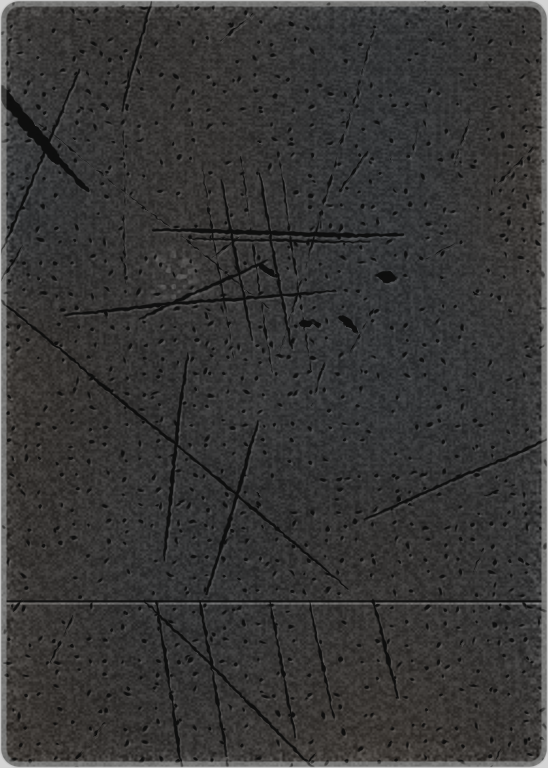
Reproduce this texture procedurally as a Shadertoy shader.

```glsl
// Worn charcoal plate with a pale bevelled rim, a seam, pits and scratches.
// Marks are tapered noisy segments and hashed cell pits; a second, shifted
// sample of the same marks gives them a faint lit edge.

#define BASE vec3(0.212, 0.207, 0.203)
#define INK vec3(0.045, 0.046, 0.045)
#define RIM vec3(0.47, 0.47, 0.465)
#define PALE vec3(0.83)
#define SOFT 0.0012
#define GRAIN 0.15
#define PIT_CELLS 46.0
#define PIT_SHARE 0.62
#define SEAM_Y 0.217
#define CORNER 0.025
#define RIM_WIDTH 0.0085
#define RELIEF vec2(-0.0022, 0.0026)

float hash(vec2 p) {
    return fract(sin(dot(p, vec2(127.1, 311.7))) * 43758.5453);
}

float noise(vec2 p) {
    vec2 i = floor(p), f = fract(p);
    f = f * f * (3.0 - 2.0 * f);
    return mix(mix(hash(i), hash(i + vec2(1, 0)), f.x),
               mix(hash(i + vec2(0, 1)), hash(i + vec2(1, 1)), f.x), f.y);
}

// Tapered stroke; fray above 1 breaks it into dashes
float scratch(vec2 p, vec2 a, vec2 b, float width, float fray) {
    vec2 ab = b - a;
    float t = clamp(dot(p - a, ab) / dot(ab, ab), 0.0, 1.0);
    float taper = 0.45 + 0.55 * sqrt(4.0 * t * (1.0 - t));
    float d = length(p - a - ab * t) - width * taper * (1.0 - fray);
    return 1.0 - smoothstep(-SOFT, SOFT, d);
}

// One jittered, turned ellipse in each chosen cell
float pits(vec2 p, float cells, float share) {
    vec2 q = p * cells, id = floor(q);
    vec2 jitter = vec2(hash(id + 3.1), hash(id + 7.7));
    vec2 v = (fract(q) - mix(vec2(0.25), vec2(0.75), jitter)) / cells;
    float angle = 0.9 + 3.0 * (hash(id + 11.3) - 0.5);
    float c = cos(angle), s = sin(angle);
    v = vec2(c * v.x + s * v.y, c * v.y - s * v.x);
    float size = mix(0.0018, 0.0048, pow(hash(id + 17.9), 1.6));
    float thin = 0.0014 + 0.0011 * hash(id + 23.3);
    float d = (length(v / vec2(size, thin)) - 1.0) * thin;
    return step(hash(id + 29.7), share) * (1.0 - smoothstep(-SOFT, SOFT, d));
}

float marks(vec2 p) {
    float rough = noise(p * 130.0);
    float worn = 0.45 * rough, dashed = 1.7 * rough;
    p += 0.005 * (vec2(noise(p * 9.0), noise(p * 9.0 + 40.0)) - 0.5);
    p += 0.0022 * (vec2(noise(p * 210.0), noise(p * 210.0 + 70.0)) - 0.5);

    // Scattered pits, denser in patches
    float patches = PIT_SHARE * (0.6 + 0.8 * noise(p * 7.0));
    float m = max(pits(p, PIT_CELLS, patches), pits(p + 5.3, PIT_CELLS * 0.63, 0.3));

    // Long diagonals and the broad upper gouge
    m = max(m, scratch(p, vec2(-0.01, 0.62), vec2(0.455, 0.232), 0.0024, worn));
    m = max(m, scratch(p, vec2(0.19, 0.217), vec2(0.42, -0.01), 0.0025, worn));
    m = max(m, scratch(p, vec2(0.475, 0.323), vec2(0.73, 0.437), 0.0024, worn));
    m = max(m, scratch(p, vec2(0.05, 0.84), vec2(0.35, 0.6), 0.0018, dashed));
    m = max(m, scratch(p, vec2(-0.01, 0.897), vec2(0.075, 0.79), 0.0105, worn));
    m = max(m, scratch(p, vec2(0.03, 0.84), vec2(0.114, 0.752), 0.0045, worn));
    m = max(m, scratch(p, vec2(0.104, 0.909), vec2(0.0, 0.67), 0.0022, worn));
    m = max(m, scratch(p, vec2(0.196, 1.0), vec2(0.159, 0.855), 0.002, worn));
    m = max(m, scratch(p, vec2(0.16, 0.83), vec2(0.164, 0.63), 0.0018, dashed));

    // Crossing strokes at the centre
    m = max(m, scratch(p, vec2(0.2, 0.7), vec2(0.525, 0.694), 0.0036, worn));
    m = max(m, scratch(p, vec2(0.25, 0.688), vec2(0.48, 0.687), 0.0018, worn));
    m = max(m, scratch(p, vec2(0.085, 0.592), vec2(0.435, 0.622), 0.0026, worn));
    m = max(m, scratch(p, vec2(0.18, 0.585), vec2(0.348, 0.661), 0.0026, worn));
    m = max(m, scratch(p, vec2(0.485, 0.96), vec2(0.362, 0.535), 0.002, dashed));

    // Leaning families: central bundle, and strokes hung below the seam
    for (int i = 0; i < 5; i++) {
        float k = float(i), r = hash(vec2(k, 4.2));
        vec2 top = vec2(0.262 + 0.025 * k, 0.75 + 0.05 * r);
        m = max(m, scratch(p, top, top + vec2(0.042, -0.17 - 0.12 * r),
                           0.0023, mix(worn, dashed, step(0.5, r))));
        top = vec2(0.183 + 0.068 * k + 0.035 * r, SEAM_Y);
        m = max(m, scratch(p, top, top + vec2(0.032, -0.225 + 0.025 * k),
                           0.0031, mix(worn, dashed, 0.3)));
    }
    for (int i = 0; i < 2; i++) {
        float k = float(i);
        m = max(m, scratch(p, vec2(0.243 + 0.092 * k, 0.54 - 0.09 * k),
                           vec2(0.215 + 0.055 * k, 0.27 - 0.045 * k), 0.0029, worn));
    }

    // Short frayed scrapes and ragged chips
    for (int i = 0; i < 18; i++) {
        float k = float(i);
        vec2 c = vec2(hash(vec2(k, 1.7)) * 0.68, hash(vec2(k, 8.3)));
        float angle = 0.35 + 1.1 * hash(vec2(k, 5.9));
        vec2 arm = vec2(cos(angle), sin(angle)) * (0.012 + 0.024 * hash(vec2(k, 2.6)));
        m = max(m, scratch(p, c - arm, c + arm, 0.0026, dashed));
    }
    for (int i = 0; i < 4; i++) {
        float k = float(i), r = hash(vec2(k, 6.1));
        vec2 c = vec2(0.34 + 0.05 * k, 0.655 - 0.085 * abs(sin(k * 1.1)));
        m = max(m, scratch(p, c, c + vec2(0.024, -0.022 * r), 0.0085, 1.25 * rough));
    }
    return m;
}

void mainImage(out vec4 fragColor, in vec2 fragCoord) {
    vec2 p = fragCoord / iResolution.y;
    vec2 halfSize = 0.5 * vec2(iResolution.x / iResolution.y, 1.0);
    vec2 q = abs(p - halfSize) - halfSize + CORNER;
    float edge = length(max(q, 0.0)) + min(max(q.x, q.y), 0.0) - CORNER;

    // Grained surface with slow warm and cool drifts
    float grain = 0.65 * noise(p * 360.0) + 0.35 * noise(p * 190.0 + 9.0) - 0.5;
    float drift = noise(p * 4.0 + 2.0) - 0.5;
    vec3 color = BASE + GRAIN * grain + 0.03 * (noise(p * 6.0 + 30.0) - 0.5);
    color += drift * vec3(0.028, 0.003, -0.022);

    // Pale smudge and speckled wear towards the rim
    float smudge = exp(-dot(p - vec2(0.228, 0.64), p - vec2(0.228, 0.64)) * 900.0);
    color += 0.16 * smudge * smoothstep(0.45, 0.8, noise(p * 150.0));
    float wear = exp((edge + RIM_WIDTH) / 0.018);
    color += wear * (0.05 + 0.22 * (noise(p * 260.0 + 15.0) - 0.55));

    // Seam: dark groove over a lit lip
    float seam = p.y - SEAM_Y;
    color += 0.2 * (1.0 - smoothstep(0.0006, 0.0022, abs(seam + 0.0028)));
    color = mix(color, INK, 0.85 * (1.0 - smoothstep(0.0006, 0.002, abs(seam))));

    // Marks with lit lower-right edges
    float mark = marks(p);
    float lit = max(marks(p + RELIEF) - mark, 0.0);
    color = mix(color + 0.075 * lit, INK, 0.95 * mark);

    // Rim, bright outer line and rounded corners
    float rim = smoothstep(-RIM_WIDTH - 0.0015, -RIM_WIDTH + 0.0015, edge);
    vec3 rimColor = RIM + 0.12 * grain - 0.22 * mark;
    rimColor = mix(rimColor, PALE, 0.85 * smoothstep(-0.0026, -0.0006, edge));
    color = mix(color, rimColor, rim);
    color = mix(color, PALE, smoothstep(-SOFT, SOFT, edge));
    fragColor = vec4(clamp(color, 0.0, 1.0), 1.0);
}
```
